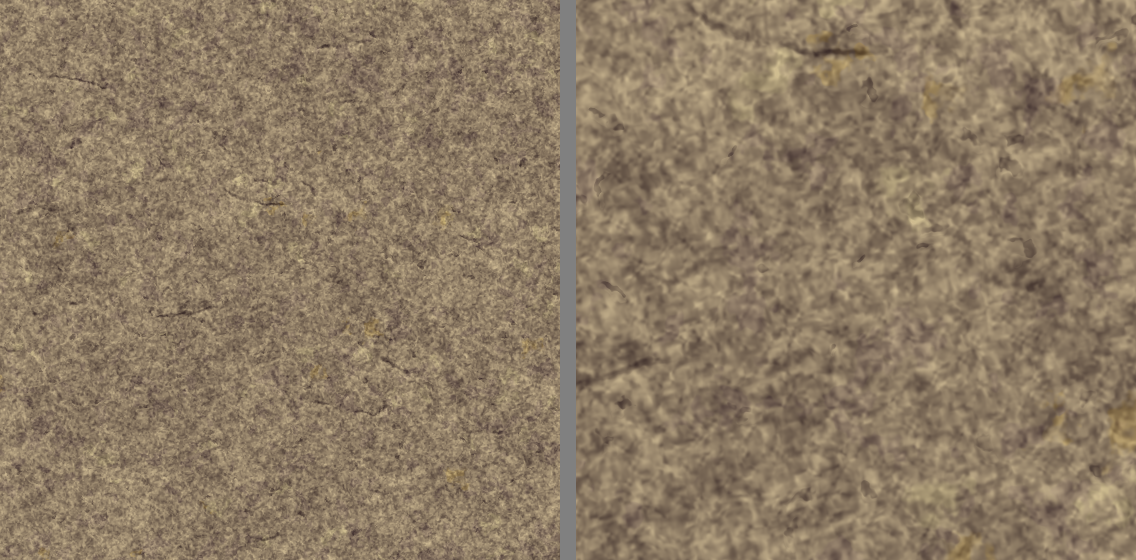
Left, the full canvas; right, a detail of the centre.
Give the GLSL for this texture, as a three.js fragment shader.

```glsl
// Weathered brown sandstone with fine grain, dark blotches, pale lichen, pits and cracks.
varying vec2 vUv;

const vec3 STONE = vec3(0.56, 0.49, 0.397);
const vec3 TONE_AXIS = vec3(1.0, 0.965, 0.72);
const vec3 OCHRE_TINT = vec3(0.025, 0.005, -0.06);
const vec3 LICHEN_TINT = vec3(0.0, 0.008, -0.012);
const vec3 UMBER_TINT = vec3(0.0, -0.005, 0.009);
const mat2 TURN = mat2(0.8, 0.6, -0.6, 0.8);
const int CRACK_COUNT = 20;

float hash(vec2 p) {
  vec3 q = fract(p.xyx * 0.1031);
  q += dot(q, q.yzx + 33.33);
  return fract((q.x + q.y) * q.z);
}

mat2 rotation(float angle) {
  float c = cos(angle);
  float s = sin(angle);
  return mat2(c, s, -s, c);
}

// Smooth value noise, 0 to 1.
float noise(vec2 p) {
  vec2 cell = floor(p);
  vec2 f = fract(p);
  f = f * f * (3.0 - 2.0 * f);
  float low = mix(hash(cell), hash(cell + vec2(1.0, 0.0)), f.x);
  float high = mix(hash(cell + vec2(0.0, 1.0)), hash(cell + 1.0), f.x);
  return mix(low, high, f.y);
}

// Signed noise around zero, with its own grid direction per frequency.
float layer(vec2 p, float frequency) {
  return noise(rotation(frequency * 0.37) * p * frequency + frequency * 1.7) - 0.5;
}

float fbm(vec2 p, float frequency) {
  float sum = 0.0;
  float gain = 0.5;
  for (int i = 0; i < 4; i++) {
    sum += gain * layer(p, frequency);
    p = TURN * p + 0.37;
    frequency *= 2.0;
    gain *= 0.6;
  }
  return sum;
}

// Soft discs scattered one per cell, kept with the given density.
float spots(vec2 p, float density, float radius, float softness) {
  vec2 home = floor(p);
  float mask = 0.0;
  for (int j = -1; j <= 1; j++) {
    for (int i = -1; i <= 1; i++) {
      vec2 cell = home + vec2(float(i), float(j));
      vec2 centre = cell + vec2(hash(cell + 3.1), hash(cell + 17.7));
      float size = radius * mix(0.4, 1.0, hash(cell + 41.3));
      float edge = smoothstep(size * (1.0 - softness), size * (1.0 + softness), length(p - centre));
      mask = max(mask, step(hash(cell + 71.9), density) * (1.0 - edge));
    }
  }
  return mask;
}

// Tone of one broken, gently bent crack: dark line with a lit lip below.
float crack(vec2 p, float roughness, float id) {
  vec2 centre = vec2(hash(vec2(id, 5.0)), hash(vec2(id, 19.0)));
  float reach = mix(0.03, 0.12, hash(vec2(id, 47.0)));
  float bend = 7.0 * (hash(vec2(id, 61.0)) - 0.6);
  vec2 q = rotation(1.1 * (hash(vec2(id, 31.0)) - 0.4)) * (p - centre);
  float offset = q.y - bend * q.x * q.x + roughness;
  float taper = 1.0 - smoothstep(0.35, 1.0, abs(q.x) / reach);
  float broken = smoothstep(0.35, 0.7, noise(p * 45.0 + id));
  float line = 1.0 - smoothstep(0.0005, 0.0015 + 0.003 * broken, abs(offset));
  float lip = 1.0 - smoothstep(0.0, 0.005, abs(offset + 0.006));
  return taper * (0.05 * lip - 0.17 * line * broken);
}

// Stone tone from faint broad mottling down to crisp sand grains.
float grain(vec2 p) {
  float tone = 0.035 * layer(p, 7.0) + 0.045 * layer(p, 19.0);
  tone += 0.08 * layer(p, 43.0) + 0.14 * layer(p, 97.0);
  return tone + 0.20 * layer(p, 211.0) + 0.16 * layer(p, 373.0);
}

// Light from above on shallow bumps.
float relief(vec2 p) {
  vec2 toLight = vec2(0.002, 0.004);
  return fbm(p, 48.0) - fbm(p + toLight, 48.0);
}

void main() {
  vec2 p = vUv;
  vec2 warp = vec2(fbm(p, 50.0), fbm(p + 4.3, 50.0));
  float tone = 0.002 + grain(p + 0.006 * warp) + 0.11 * relief(p);

  // Dark umber blotches with ragged edges
  float blotch = smoothstep(0.1, 0.2, fbm(p + 2.1, 44.0) + 0.06 * layer(p, 9.0));
  tone -= 0.042 * blotch;

  // Pale crusts of lichen, a few of them ochre
  vec2 ragged = p + 0.055 * warp;
  float mottle = smoothstep(0.3, 0.6, noise(p * 110.0));
  float lichen = spots(ragged * 17.0, 0.24, 0.28, 0.35) * mix(0.3, 1.0, mottle);
  float ochre = spots(ragged * 11.0 + 23.0, 0.12, 0.18, 0.4) * mix(0.3, 1.0, mottle);
  tone += 0.075 * lichen + 0.02 * ochre;

  // Small pits, lit along the lower rim
  vec2 pitPoint = (p + 0.03 * warp) * vec2(32.0, 42.0);
  float pit = spots(pitPoint, 0.16, 0.22, 0.3);
  float rim = spots(pitPoint + vec2(0.04, 0.2), 0.16, 0.22, 0.3) * (1.0 - pit);
  tone += 0.045 * rim - 0.11 * pit;

  // Cracks and flaked ledges
  float roughness = 0.02 * fbm(p, 22.0) + 0.014 * warp.x;
  for (int i = 0; i < CRACK_COUNT; i++) {
    tone += crack(p, roughness, float(i) + 1.0);
  }

  vec3 color = STONE + TONE_AXIS * clamp(tone, -0.32, 0.25);
  color += LICHEN_TINT * lichen + OCHRE_TINT * ochre + UMBER_TINT * blotch;
  gl_FragColor = vec4(color, 1.0);
}
```
